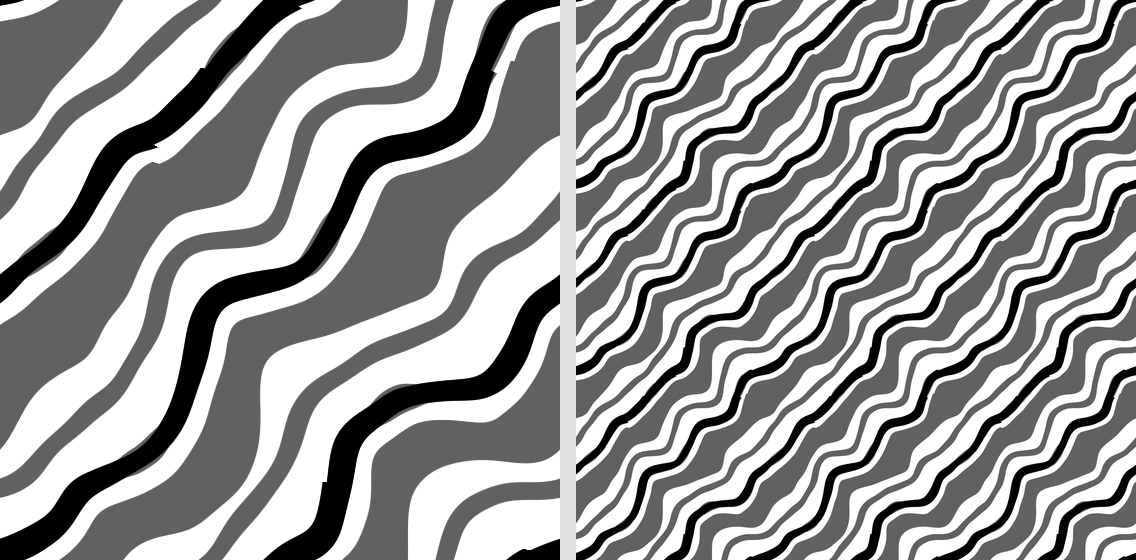
Left, the tile; right, the same tile 3 across and 3 down.
Write a Shadertoy shader that draws this pattern.

```glsl
// Seamless hand-brushed diagonal stripes: black strokes, broad and thin grey bands on white.
#define REPEATS     2.0     // stripe periods across the canvas
#define WARP        0.92    // strength of the bends
#define BLACK_HALF  0.0200  // half width of the black stroke
#define RIM         0.0535  // black centre line to the broad grey band
#define THIN_HALF   0.0165  // half width of the thin grey stroke
#define BROAD_END   0.47    // end of the broad band, as share of a period
#define THIN_CENTRE 0.68    // centre of the thin stroke, as share of a period
#define NOTCH       0.0075  // size of the brush restarts
#define SLIVER      0.0060  // grey fringe left beside the black stroke

const float TAU = 6.2831853;
const vec3 WHITE = vec3(1.0);
const vec3 GREY  = vec3(0.38);
const vec3 BLACK = vec3(0.0);

// Sine wave with whole-number frequencies, so it wraps on the canvas.
float wave(vec2 p, float kx, float ky, float turn) {
    return sin(TAU * (kx * p.x + ky * p.y + turn));
}

// Stripe phase: grows by one from each black stroke to the next.
float stripePhase(vec2 p) {
    float bend = 0.060 * wave(p, 2.0, 2.0, 0.50)
               + 0.048 * wave(p, 1.0, 2.0, 0.15)
               + 0.034 * wave(p, 3.0, 1.0, 0.70)
               + 0.070 * wave(p, 1.0, 1.0, 0.35)
               + 0.055 * wave(p, 1.0, 0.0, 0.60)
               + 0.012 * wave(p, 4.0, 3.0, 0.25)
               + 0.004 * wave(p, 5.0, 6.0, 0.80)
               + 0.002 * wave(p, 9.0, 5.0, 0.40);
    return REPEATS * (p.x - p.y) + WARP * bend;
}

float phaseSlope(vec2 p) {
    vec2 e = vec2(0.002, 0.0);
    vec2 grad = vec2(stripePhase(p + e.xy) - stripePhase(p - e.xy),
                     stripePhase(p + e.yx) - stripePhase(p - e.yx)) / (2.0 * e.x);
    return max(length(grad), 0.8);
}

// Slow swell followed by a smoothed snap back to zero.
float brushRestart(float t, float blur) {
    t = fract(t);
    return t * (1.0 - smoothstep(1.0 - blur, 1.0, t));
}

// Coverage of a shape from its signed distance.
float cover(float d, float pixel) {
    return 1.0 - smoothstep(-0.75 * pixel, 0.75 * pixel, d);
}

void mainImage(out vec4 fragColor, in vec2 fragCoord) {
    vec2 p = fragCoord / iResolution.xy;
    float pixel = 1.0 / min(iResolution.x, iResolution.y);
    float phase = stripePhase(p);
    float slope = phaseSlope(p);

    // Brush restarts appear only along some stretches.
    float stretch = smoothstep(0.2, 0.8, wave(p, 2.0, -1.0, 0.3));
    float blur = 4.0 * pixel;

    // Broad grey band: a fixed rim after the black stroke, a free far edge.
    float cell = fract(phase);
    float rim = RIM + 0.003 * wave(p, 3.0, 2.0, 0.1)
              - NOTCH * stretch * brushRestart(p.x + 2.0 * p.y + 0.3, blur);
    float broadEnd = BROAD_END + 0.035 * wave(p, 1.0, 2.0, 0.55)
                   + 0.030 * wave(p, 2.0, 1.0, 0.20)
                   + 0.008 * wave(p, 4.0, 3.0, 0.65);
    float broad = max(rim - cell / slope, (cell - broadEnd) / slope);

    // Thin grey stroke.
    float thinCentre = THIN_CENTRE + 0.025 * wave(p, 2.0, 1.0, 0.80)
                     + 0.015 * wave(p, 2.0, 3.0, 0.45);
    float thinHalf = THIN_HALF + 0.0015 * wave(p, 3.0, 4.0, 0.6);
    float thin = abs(fract(phase - thinCentre + 0.5) - 0.5) / slope - thinHalf;

    // Black stroke, each side with its own restarts, over a partial grey fringe.
    float side = (phase - round(phase)) / slope;
    float blackHalf = BLACK_HALF + 0.003 * wave(p, 2.0, 1.0, 0.05)
                    + 0.001 * wave(p, 4.0, 5.0, 0.9)
                    + NOTCH * stretch * brushRestart(p.x + 3.0 * p.y + 0.5 * step(0.0, side), blur);
    float black = abs(side) - blackHalf;
    float fringe = black - SLIVER * smoothstep(0.75, 1.0, wave(p, 2.0, 1.0, 0.55));

    vec3 color = mix(WHITE, GREY, cover(min(broad, thin), pixel));
    color = mix(color, GREY, cover(fringe, pixel));
    color = mix(color, BLACK, cover(black, pixel));
    fragColor = vec4(color, 1.0);
}
```
